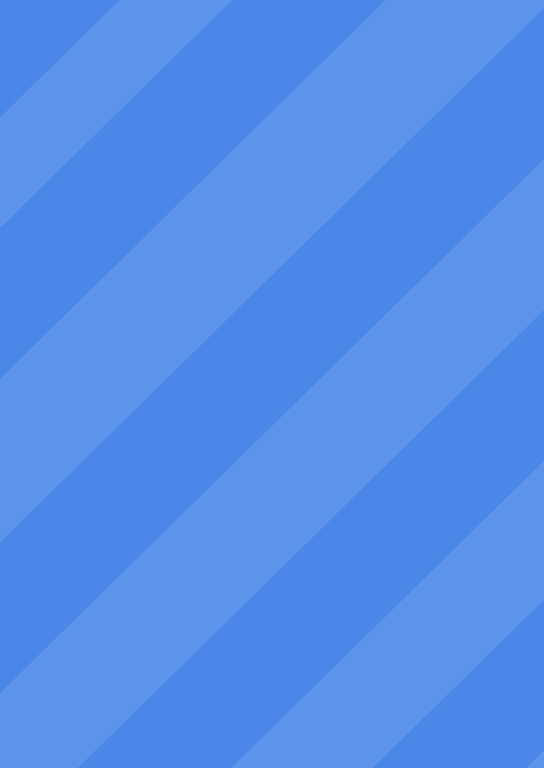
This pattern is drawn by a Shadertoy shader. Its source:

```glsl
// Broad diagonal stripes in two close blues, rising to the right.
// A loop walks from the top left corner, laying pale bands between equal gaps;
// the first band is narrow, the later ones taper. Units are canvas heights.

#define BASE_BLUE    vec3(0.290, 0.530, 0.910)
#define PALE_BLUE    vec3(0.360, 0.580, 0.920)
#define SLOPE        0.982   // rise of the stripes per unit across
#define FIRST_START  0.154   // top left corner to the first band, measured down
#define FIRST_WIDTH  0.142
#define WIDE_WIDTH   0.211   // second band, the widest
#define TAPER        0.016   // width lost by each band after it
#define GAP          0.1982  // base colour between bands
#define BAND_COUNT   5
#define SEAM_WIDTH   0.0010
#define SEAM_LIGHT   0.04    // faint highlight along each edge

// Vertical extent of a band, by its index from the top left
float bandWidth(int index) {
    return index == 0 ? FIRST_WIDTH : WIDE_WIDTH - TAPER * float(index - 1);
}

// Signed distance to the nearest band edge, negative inside a band
float stripeDistance(vec2 p) {
    float depth = 1.0 - p.y + SLOPE * p.x;
    float start = FIRST_START;
    float nearest = 1e3;
    for (int i = 0; i < BAND_COUNT; i++) {
        float halfWidth = 0.5 * bandWidth(i);
        nearest = min(nearest, abs(depth - start - halfWidth) - halfWidth);
        start += 2.0 * halfWidth + GAP;
    }
    return nearest / length(vec2(1.0, SLOPE));
}

void mainImage(out vec4 fragColor, in vec2 fragCoord) {
    vec2 p = fragCoord / iResolution.y;
    float pixel = 1.0 / iResolution.y;
    float dist = stripeDistance(p);

    // Flat bands with smoothed edges
    float band = 1.0 - smoothstep(-0.6 * pixel, 0.6 * pixel, dist);
    vec3 color = mix(BASE_BLUE, PALE_BLUE, band);

    // Soft seam where the two blues meet
    float seam = 1.0 - smoothstep(0.0, SEAM_WIDTH + pixel, abs(dist));
    color = mix(color, vec3(1.0), SEAM_LIGHT * seam);

    fragColor = vec4(color, 1.0);
}
```
